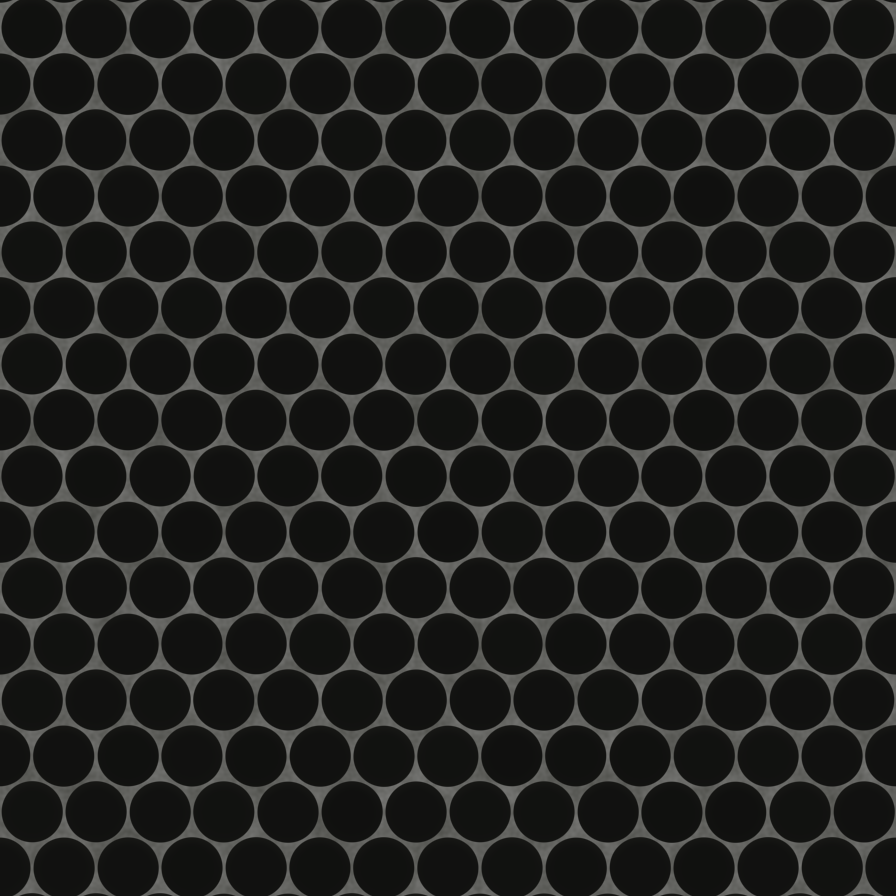
Reproduce this pattern procedurally as a WebGL 1 fragment shader.

```glsl
precision highp float;
// Black glazed penny-round tiles in staggered rows, set in mottled grey grout.

uniform vec2 u_resolution;

const vec2 GRID = vec2(14.0, 16.0);   // tiles across, rows up
const float TILE_RADIUS = 0.0341;
const float EDGE_SOFTNESS = 0.0009;
const vec3 GLAZE = vec3(0.066, 0.067, 0.062);
const vec3 GROUT_DARK = vec3(0.275, 0.278, 0.258);
const vec3 GROUT_LIGHT = vec3(0.490, 0.490, 0.482);

float hash(vec2 p) {
  vec3 q = fract(p.xyx * 0.1031);
  q += dot(q, q.yzx + 33.33);
  return fract((q.x + q.y) * q.z);
}

// Dot product of a wrapped lattice gradient with the offset from its corner
float cornerValue(vec2 corner, vec2 offset, float period, float seed) {
  float angle = 6.2831853 * hash(mod(corner, period) + seed);
  return dot(vec2(cos(angle), sin(angle)), offset);
}

// Gradient noise that wraps after a whole number of lattice cells
float gradientNoise(vec2 uv, float period, float seed) {
  vec2 p = uv * period;
  vec2 i = floor(p);
  vec2 f = fract(p);
  vec2 w = f * f * f * (f * (f * 6.0 - 15.0) + 10.0);
  vec2 e = vec2(1.0, 0.0);
  float low = mix(cornerValue(i, f, period, seed),
                  cornerValue(i + e.xy, f - e.xy, period, seed), w.x);
  float high = mix(cornerValue(i + e.yx, f - e.yx, period, seed),
                   cornerValue(i + e.xx, f - e.xx, period, seed), w.x);
  return mix(low, high, w.y);
}

float fractalNoise(vec2 uv, float period, float seed) {
  float sum = 0.0;
  float amplitude = 0.5;
  for (int octave = 0; octave < 4; octave++) {
    sum += amplitude * gradientNoise(uv, period, seed);
    period *= 2.0;
    amplitude *= 0.65;
    seed += 17.0;
  }
  return sum;
}

// Nearest tile: xy = offset from its centre, z = edge distance, w = random value
vec4 nearestTile(vec2 uv, vec2 grid, float radius) {
  vec4 nearest = vec4(0.0, 0.0, 1.0, 0.0);
  for (int k = -1; k <= 1; k++) {
    float row = floor(uv.y * grid.y) + float(k);
    float shift = 0.5 * mod(row, 2.0);
    float column = floor(uv.x * grid.x - shift + 0.5);
    vec2 id = mod(vec2(column, row), grid);
    vec2 jitter = vec2(hash(id + 3.0), hash(id + 41.0)) - 0.5;
    vec2 centre = vec2(column + shift, row + 0.5) / grid + jitter * 0.0007;
    vec2 offset = uv - centre;
    float edge = length(offset) - radius;
    if (edge < nearest.z) nearest = vec4(offset, edge, hash(id + 83.0));
  }
  return nearest;
}

// Cloudy cement, a little paler where it meets the tile rims
vec3 groutColor(vec2 uv, float edge) {
  float clouds = fractalNoise(uv, 20.0, 5.0);
  float grain = gradientNoise(uv, 190.0, 71.0);
  float rim = 1.0 - smoothstep(0.0, 0.006, edge);
  float tone = 0.48 + 0.7 * clouds + 0.16 * grain + 0.08 * rim;
  return mix(GROUT_DARK, GROUT_LIGHT, clamp(tone, 0.0, 1.0));
}

// Nearly flat glaze with a faint sheen along the upper rounded rim
vec3 glazeColor(vec2 offset, float edge, float variation, float radius) {
  float rim = smoothstep(-0.011, 0.0, edge);
  float upward = clamp(offset.y / radius, -1.0, 1.0);
  float sheen = rim * (0.005 + 0.016 * max(upward, 0.0));
  return GLAZE * (0.96 + 0.08 * variation) + sheen * vec3(1.0, 1.0, 0.8);
}

void main() {
  vec2 uv = gl_FragCoord.xy / u_resolution;
  float pixel = 1.0 / min(u_resolution.x, u_resolution.y);
  vec4 tile = nearestTile(uv, GRID, TILE_RADIUS);
  float softness = max(EDGE_SOFTNESS, 0.75 * pixel);

  vec3 grout = groutColor(uv, tile.z);
  vec3 glaze = glazeColor(tile.xy, tile.z, tile.w, TILE_RADIUS);
  vec3 color = mix(glaze, grout, smoothstep(-softness, softness, tile.z));
  gl_FragColor = vec4(color, 1.0);
}
```
